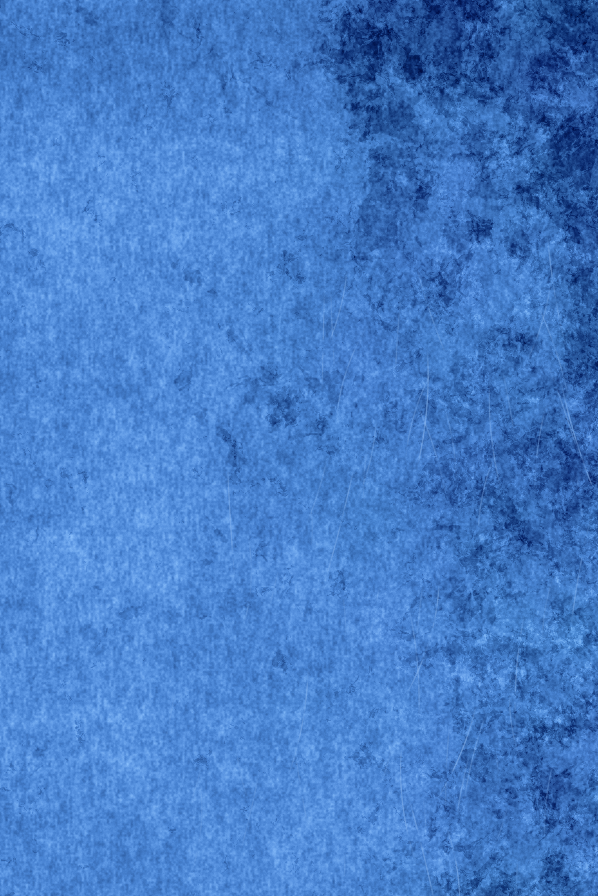
A Shadertoy shader for this texture:

```glsl
// Draws a worn blue painted wall: pale on the left, dark stains on the right, fine scratches.

const float SCRATCHES = 60.0;
const vec3 SCRATCH_COLOR = vec3(0.52, 0.70, 0.93);

float hash(vec2 p) {
    vec3 q = fract(p.xyx * vec3(0.1031, 0.1030, 0.0973));
    q += dot(q, q.yzx + 33.33);
    return fract((q.x + q.y) * q.z);
}

float noise(vec2 p) {
    vec2 cell = floor(p), f = fract(p);
    f = f * f * (3.0 - 2.0 * f);
    float low = mix(hash(cell), hash(cell + vec2(1, 0)), f.x);
    float high = mix(hash(cell + vec2(0, 1)), hash(cell + vec2(1, 1)), f.x);
    return mix(low, high, f.y);
}

// Fractal noise centred on zero; gain sets how rough it is
float fbm(vec2 p, float gain) {
    float sum = 0.0, total = 0.0, weight = 1.0;
    for (int i = 0; i < 6; i++) {
        sum += weight * (noise(p) - 0.5);
        total += weight;
        weight *= gain;
        p = mat2(1.6, 1.2, -1.2, 1.6) * p + 17.3;
    }
    return sum / total;
}

// Tone 0 is the deepest blue, 5 the palest
vec3 paint(float tone) {
    vec3 blues[6] = vec3[6](
        vec3(0.04, 0.17, 0.44), vec3(0.11, 0.27, 0.54), vec3(0.17, 0.36, 0.64),
        vec3(0.23, 0.44, 0.73), vec3(0.28, 0.51, 0.82), vec3(0.36, 0.59, 0.89));
    vec3 color = blues[0];
    for (int i = 0; i < 5; i++)
        color = mix(color, blues[i + 1], clamp(tone - float(i), 0.0, 1.0));
    color += vec3(0.09, 0.08, 0.05) * max(tone - 5.0, 0.0);
    return color + vec3(0.03, 0.07, 0.10) * min(tone, 0.0);
}

// Dark blotches with crumbled edges, spreading as cover rises
float stains(vec2 p, float cover, float scale) {
    vec2 warp = vec2(fbm(p * 14.0, 0.6), fbm(p * 14.0 + 40.0, 0.6));
    float body = fbm((p + 0.06 * warp) * scale, 0.85);
    return smoothstep(0.0, 0.07, body - mix(0.17, -0.02, cover));
}

// Thin branching lines where the noise crosses zero
float cracks(vec2 p, float scale) {
    return 1.0 - smoothstep(0.0, 0.018, abs(fbm(p * scale, 0.6)));
}

// One thin, slightly bent, nearly upright line
float scratch(vec2 p, vec2 center, float halfLength, float lean, float bend, float px) {
    vec2 d = p - center;
    float slope = lean + 2.0 * bend * d.y;
    float dist = abs(d.x - lean * d.y - bend * d.y * d.y) / sqrt(1.0 + slope * slope);
    float ends = 1.0 - smoothstep(0.5 * halfLength, halfLength, abs(d.y));
    return ends * (1.0 - smoothstep(0.0002, 0.0002 + px, dist));
}

float scratches(vec2 p, float aspect, float px) {
    float sum = 0.0;
    for (float i = 0.0; i < SCRATCHES; i++) {
        vec2 r = vec2(hash(vec2(i, 3.7)), hash(vec2(i, 9.1)));
        vec2 s = vec2(hash(vec2(i, 21.3)), hash(vec2(i, 35.9))) - 0.5;
        float k = hash(vec2(i, 52.7));
        vec2 center = vec2(aspect * pow(r.x, 0.4), 0.68 * r.y);
        float strength = mix(0.2, 0.6, k * k);
        sum += strength * scratch(p, center, 0.02 + 0.06 * k, 0.7 * s.x, 5.0 * s.y, px);
    }
    return min(sum, 0.7) * smoothstep(-0.25, 0.1, fbm(p * 60.0, 0.5));
}

void mainImage(out vec4 fragColor, in vec2 fragCoord) {
    vec2 uv = fragCoord / iResolution.xy;
    float aspect = iResolution.x / iResolution.y;
    float px = 1.0 / iResolution.y;
    vec2 p = fragCoord * px;

    // Broad shading, darkest toward the upper right
    float right = smoothstep(0.28, 1.05, uv.x + 0.4 * fbm(p * 5.0, 0.6));
    float upper = smoothstep(0.4, 0.85, uv.y);
    float topEdge = smoothstep(0.76, 1.0, uv.y);
    float tone = 4.55 - right * mix(1.1, 1.7, upper) - 0.8 * topEdge;
    tone -= 0.35 * smoothstep(0.10, 0.0, uv.x);

    // Cloudy mottling and faint level bands
    tone += 2.0 * fbm(p * 7.0 + 5.0, 0.7);
    tone += 1.0 * fbm(p * vec2(2.5, 16.0) + 60.0, 0.5);
    tone += mix(3.0, 4.6, right) * fbm(p * 55.0 + 90.0, 0.85);

    // Stains, chips and cracks
    float cover = clamp(right * mix(0.75, 1.1, upper) + 0.5 * topEdge * uv.x, 0.0, 1.0);
    tone -= 1.3 * stains(p + 3.0, cover, 9.0);
    tone -= 1.3 * stains(p + 11.0, cover, 26.0);
    tone -= 0.9 * cover * cracks(p + 7.0, 18.0);
    tone += 1.4 * right * smoothstep(0.09, 0.18, fbm(p * 45.0 + 31.0, 0.8));

    // Upright brush fibres and fine grain
    float fibre = noise(p * vec2(290.0, 70.0)) + noise(p * vec2(430.0, 170.0) + 8.0) - 1.0;
    tone += fibre * mix(0.95, 0.75, right);
    tone += 1.5 * (noise(p * 400.0) - 0.5);

    vec3 color = paint(tone);
    color.g += 0.05 * right * fbm(p * 10.0 + 70.0, 0.5);
    color = mix(color, SCRATCH_COLOR, scratches(p, aspect, px));
    fragColor = vec4(clamp(color, 0.0, 1.0), 1.0);
}
```
